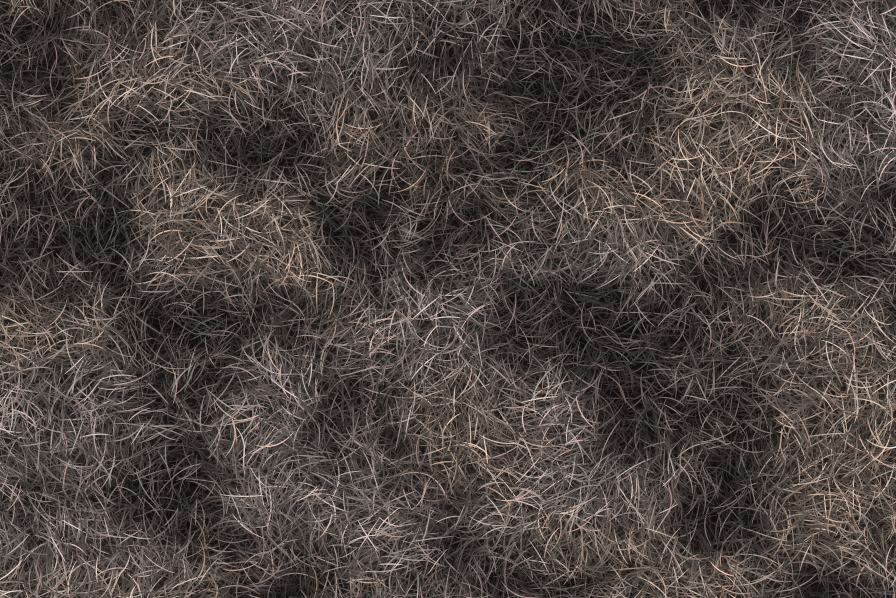
A WebGL 1 fragment shader for this texture:

```glsl
precision highp float;
// Matted dark fur: many layers of thin, curved, tapering hairs on a jittered
// grid, painted from dim back layers to bright front ones. Low-frequency noise
// gathers them into pale, warm tufts and sparse, dark hollows.

#define LAYERS 32
#define CELL_BACK 0.024
#define CELL_FRONT 0.043
#define HAIR_WIDTH 0.00108
#define CURL 0.42
#define SPREAD 4.6
#define TUFT_SCALE 6.6
#define TONE_BACK 0.14
#define TONE_FRONT 0.51
#define HOLLOW_SHADE 0.52
#define TUFT_LIGHT 1.16

uniform vec2 u_resolution;

vec3 hash3(vec3 p) {
  p = fract(p * vec3(0.1031, 0.1030, 0.0973));
  p += dot(p, p.yxz + 33.33);
  return fract((p.xxy + p.yxx) * p.zyx);
}

float noise(vec2 p) {
  vec2 cell = floor(p);
  vec2 f = fract(p);
  f = f * f * (3.0 - 2.0 * f);
  float a = hash3(vec3(cell, 7.0)).x;
  float b = hash3(vec3(cell + vec2(1.0, 0.0), 7.0)).x;
  float c = hash3(vec3(cell + vec2(0.0, 1.0), 7.0)).x;
  float d = hash3(vec3(cell + vec2(1.0, 1.0), 7.0)).x;
  return mix(mix(a, b, f.x), mix(c, d, f.x), f.y);
}

float fbm(vec2 p) {
  float sum = 0.0;
  float weight = 0.55;
  for (int i = 0; i < 3; i++) {
    sum += weight * noise(p);
    p = mat2(1.6, 1.2, -1.2, 1.6) * p + 17.3;
    weight *= 0.5;
  }
  return sum / 0.9625;
}

// Coverage of one bowed hair centred at the origin, in cell units.
float hairMask(vec2 q, float angle, float halfLength, float bow, float cell, float pixel) {
  float c = cos(angle);
  float s = sin(angle);
  q = vec2(c * q.x + s * q.y, c * q.y - s * q.x);
  float along = q.x / halfLength;
  float taper = 1.0 - along * along;
  if (taper <= 0.0) return 0.0;
  float slope = 2.0 * bow * q.x;
  float offset = q.y - bow * (q.x * q.x - 0.3 * halfLength * halfLength);
  float dist = abs(offset) * inversesqrt(1.0 + slope * slope) * cell;
  float halfWidth = HAIR_WIDTH * (0.35 + 0.65 * taper);
  // Hairs thinner than a pixel fade instead of growing wider
  float spread = 0.5 * pixel;
  float cover = min(dist + spread, halfWidth) - max(dist - spread, -halfWidth);
  return clamp(cover / pixel, 0.0, 1.0) * smoothstep(0.0, 0.3, taper);
}

void main() {
  vec2 p = gl_FragCoord.xy / u_resolution.y;
  float pixel = 1.0 / u_resolution.y;

  // Tufts and hollows of the coat
  float tuft = smoothstep(0.25, 0.70, fbm(p * TUFT_SCALE + 11.0));
  float warmth = smoothstep(0.35, 0.75, noise(p * 4.0 + 41.0)) * tuft;
  float shade = mix(HOLLOW_SHADE, TUFT_LIGHT, tuft);
  float density = mix(0.70, 1.06, tuft);
  vec3 greyTint = vec3(1.06, 0.98, 0.94);
  vec3 tanTint = vec3(1.09, 0.98, 0.89);
  vec3 tint = mix(greyTint, tanTint, warmth);
  vec3 color = vec3(0.090, 0.074, 0.068) * mix(0.7, 1.5, tuft);

  // Hair layers from back to front
  for (int i = 0; i < LAYERS; i++) {
    float layer = float(i);
    float depth = layer / float(LAYERS - 1);
    float cell = mix(CELL_BACK, CELL_FRONT, depth);
    vec2 shift = hash3(vec3(layer, 3.0, 9.0)).xy * 40.0 + 5.0;
    vec2 grid = p / cell + shift;
    vec2 home = floor(grid);
    float tone = mix(TONE_BACK, TONE_FRONT, depth) * mix(shade, 1.0, 0.3 * depth);

    for (int y = -1; y <= 1; y++) {
      for (int x = -1; x <= 1; x++) {
        vec2 id = home + vec2(float(x), float(y));
        vec3 place = hash3(vec3(id, layer + 20.0));
        vec2 root = id + place.xy;
        vec2 q = grid - root;
        if (dot(q, q) > 1.0) continue;
        vec3 look = hash3(vec3(id + 71.0, layer + 60.0));
        vec2 world = (root - shift) * cell;
        float flow = 2.0 * sin(world.x * 6.0 + 1.0) + 2.0 * sin(world.y * 7.0 + world.x * 3.0);
        float angle = flow + (place.z - 0.5) * SPREAD;
        float halfLength = mix(0.5, 0.93, look.x);
        float bow = (look.y - 0.5) * 2.0 * CURL;
        float mask = hairMask(q, angle, halfLength, bow, cell, pixel);
        float present = 1.0 - smoothstep(density - 0.06, density + 0.06, fract(look.x * 7.0 + place.z));
        float glint = mix(0.55, 1.60, look.z * look.z);
        vec3 rust = mix(vec3(1.0), vec3(1.05, 0.98, 0.96), step(0.8, look.y));
        color = mix(color, tone * glint * tint * rust, mask * present);
      }
    }
  }
  gl_FragColor = vec4(clamp(color, 0.0, 1.0), 1.0);
}
```
